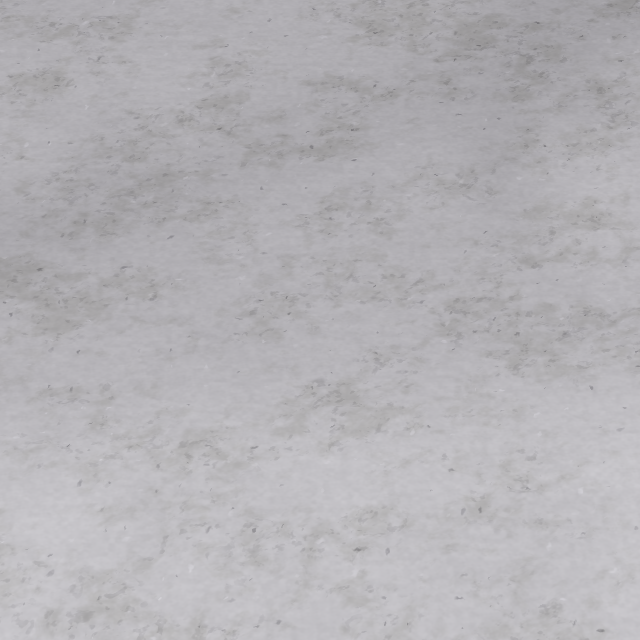
Give the GLSL for this texture, as a Shadertoy shader.

```glsl
// Worn pale concrete floor seen at a slant: broad soft light and shade,
// warm mottled stains from layered noise, fine grain, and scattered
// dark pits and pale flecks placed on jittered grids.

const vec3 LIGHT_GREY = vec3(0.757, 0.751, 0.765);
const vec3 MID_GREY   = vec3(0.699, 0.692, 0.707);
const vec3 STAIN      = vec3(0.050, 0.050, 0.063);
const vec3 PIT        = vec3(0.150, 0.150, 0.145);
const vec3 FLECK      = vec3(0.055, 0.055, 0.060);
const float BAND_SHADE  = 0.040;
const float PATCH_SHADE = 0.042;
const float CLOUD_SHADE = 0.050;
const float GRAIN       = 0.040;
const float PIT_CELLS   = 24.0;
const float FLECK_CELLS = 19.0;

float hash(vec2 p) {
    vec3 q = fract(vec3(p.xyx) * 0.1031);
    q += dot(q, q.yzx + 33.33);
    return fract((q.x + q.y) * q.z);
}

float noise(vec2 p) {
    vec2 cell = floor(p), f = fract(p);
    f = f * f * f * (f * (f * 6.0 - 15.0) + 10.0);
    return mix(mix(hash(cell), hash(cell + vec2(1, 0)), f.x),
               mix(hash(cell + vec2(0, 1)), hash(cell + vec2(1, 1)), f.x), f.y);
}

// Layered noise, turned at each octave to hide the grid; mean near 0.5.
float fbm(vec2 p, int octaves) {
    float sum = 0.0, weight = 0.5, total = 0.0;
    for (int i = 0; i < octaves; i++) {
        sum += weight * noise(p);
        total += weight;
        weight *= 0.58;
        p = mat2(1.62, 1.18, -1.18, 1.62) * p + 17.3;
    }
    return sum / total;
}

// Soft slanted ovals, at most one in each grid cell.
float specks(vec2 p, float share, float seed) {
    vec2 cell = floor(p);
    vec2 centre = 0.3 + 0.4 * vec2(hash(cell + seed), hash(cell + seed + 7.7));
    float angle = mix(-0.2, 1.5, hash(cell + seed + 21.1));
    vec2 d = fract(p) - centre;
    d += 0.10 * (vec2(noise(p * 9.0), noise(p * 9.0 + 40.0)) - 0.5);
    d = mat2(cos(angle), -sin(angle), sin(angle), cos(angle)) * d;
    float size = mix(0.04, 0.11, pow(hash(cell + seed + 3.9), 2.0));
    float shape = 1.0 - smoothstep(0.3, 1.4, length(d * vec2(0.6, 1.2)) / size);
    float strength = mix(0.25, 1.0, hash(cell + seed + 13.5));
    return shape * strength * step(hash(cell + seed + 31.0), share);
}

// Large shapes of light and shade across the floor.
vec3 broadTone(vec2 uv) {
    float cloud = fbm(uv * vec2(3.2, 4.5) + 5.0, 3) - 0.5;
    vec2 w = uv + 0.16 * cloud;
    vec3 color = mix(LIGHT_GREY, MID_GREY, smoothstep(0.24, 0.48, w.y + 0.08 * (0.5 - uv.x)));
    float band = (w.y - 0.62 - 0.36 * w.x) / 0.10;
    vec2 patchPos = (w - vec2(0.80, 0.76)) / vec2(0.10, 0.15);
    vec2 cornerPos = (w - vec2(0.86, 0.14)) / vec2(0.16, 0.14);
    float shade = BAND_SHADE * exp(-band * band)
                + PATCH_SHADE * exp(-dot(patchPos, patchPos))
                + 0.025 * exp(-dot(cornerPos, cornerPos))
                + 0.022 * smoothstep(0.84, 1.0, w.y);
    return color - shade + CLOUD_SHADE * cloud;
}

void mainImage(out vec4 fragColor, in vec2 fragCoord) {
    vec2 uv = fragCoord / iResolution.y;

    // Floor coordinates shrink and flatten toward the far edge.
    vec2 ground = vec2((uv.x - 0.5) * (1.0 + 0.30 * uv.y), uv.y * (1.0 + 0.55 * uv.y)) + 3.0;
    vec3 color = broadTone(uv);

    // Warm stains: ragged small blots gathered into larger groups.
    vec2 warp = 0.012 * vec2(noise(ground * 26.0), noise(ground * 26.0 + 60.0));
    vec2 slanted = ground + warp + vec2(-0.25 * ground.y, 0.0);
    float groups = fbm(slanted * vec2(8.0, 11.0), 4);
    float blots = fbm(slanted * vec2(34.0, 44.0) + 9.0, 4);
    float stain = smoothstep(0.44, 0.74, 0.5 * groups + 0.5 * blots);
    color -= STAIN * (stain - 0.2);

    // Darker crumbs inside the stains.
    float crumbs = smoothstep(0.58, 0.80, fbm(slanted * vec2(72.0, 90.0), 3));
    color -= 0.055 * crumbs * smoothstep(0.42, 0.62, groups);

    // Fine soft grain, with faint streaks across the floor.
    float grain = fbm(ground * vec2(100.0, 125.0) + 31.0, 2) - 0.5;
    float streak = fbm(ground * vec2(15.0, 70.0) + 12.0, 3) - 0.5;
    color += GRAIN * grain + 0.026 * streak;

    // Pits crowd into the stains; flecks lie anywhere.
    float pits = specks(ground * PIT_CELLS, 0.16 + 0.30 * smoothstep(0.40, 0.65, groups), 2.0);
    float flecks = specks(ground * FLECK_CELLS + 0.37, 0.28, 55.0);
    color += FLECK * flecks - PIT * pits;

    fragColor = vec4(clamp(color, 0.0, 1.0), 1.0);
}
```
